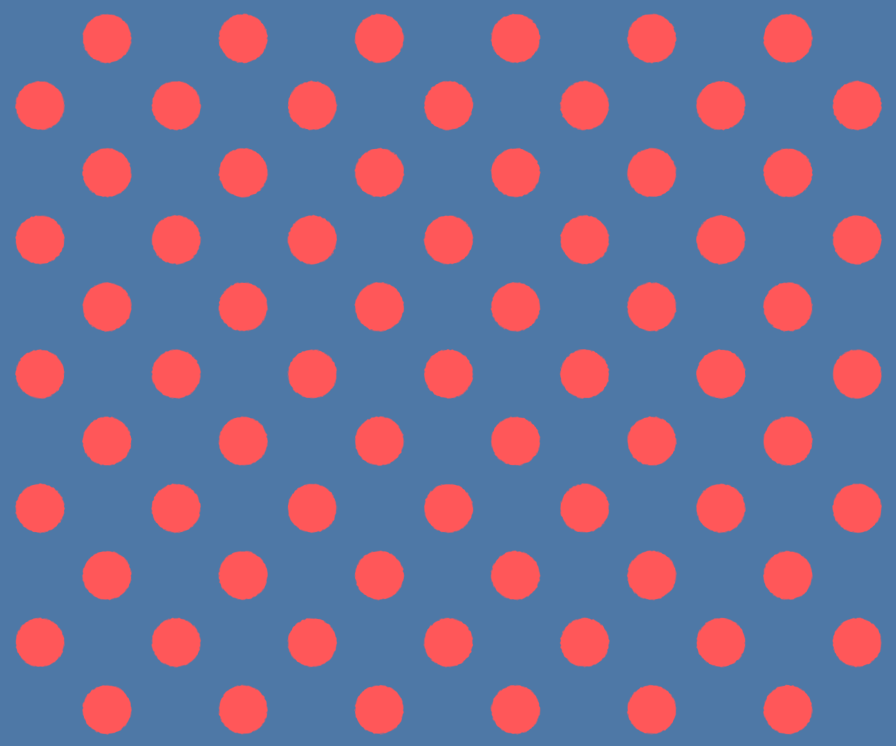
Give the GLSL for this pattern, as a Shadertoy shader.

```glsl
// Lengths are fractions of the canvas width
const vec3 GROUND_COLOR = vec3(0.306, 0.471, 0.651);
const vec3 DOT_COLOR = vec3(1.0, 0.341, 0.349);
const vec2 PITCH = vec2(0.152, 0.0749);      // dot spacing, row spacing
const vec2 FIRST_DOT = vec2(0.1194, 0.0407); // center in the lowest row
const float ODD_ROW_SHIFT = 0.0748;          // sideways step of every other row
const float DOT_RADIUS = 0.0271;
const float EDGE_SOFTNESS = 0.0012;
const float EDGE_ROUGHNESS = 0.0012;
const float GRAIN_DENSITY = 400.0;           // grains across the canvas

float hash(vec2 p) {
    vec3 q = fract(vec3(p.xyx) * 0.1031);
    q += dot(q, q.yzx + 33.33);
    return fract((q.x + q.y) * q.z);
}

float valueNoise(vec2 p) {
    vec2 cell = floor(p);
    vec2 t = smoothstep(0.0, 1.0, fract(p));
    float low = mix(hash(cell), hash(cell + vec2(1.0, 0.0)), t.x);
    float high = mix(hash(cell + vec2(0.0, 1.0)), hash(cell + 1.0), t.x);
    return mix(low, high, t.y);
}

// Signed distance to the nearest dot of the staggered grid
float dotDistance(vec2 p) {
    p -= FIRST_DOT;
    float row = floor(p.y / PITCH.y + 0.5);
    p.x += ODD_ROW_SHIFT * mod(row, 2.0);
    vec2 offset = p - PITCH * floor(p / PITCH + 0.5);
    return length(offset) - DOT_RADIUS;
}

void mainImage(out vec4 fragColor, in vec2 fragCoord) {
    vec2 p = fragCoord / iResolution.x;
    float pixel = 1.0 / iResolution.x;

    // Slightly ragged rim
    float d = dotDistance(p);
    d += EDGE_ROUGHNESS * (valueNoise(p * GRAIN_DENSITY) - 0.5);

    float blur = max(EDGE_SOFTNESS, 0.6 * pixel);
    float coverage = 1.0 - smoothstep(-blur, blur, d);
    fragColor = vec4(mix(GROUND_COLOR, DOT_COLOR, coverage), 1.0);
}
```
